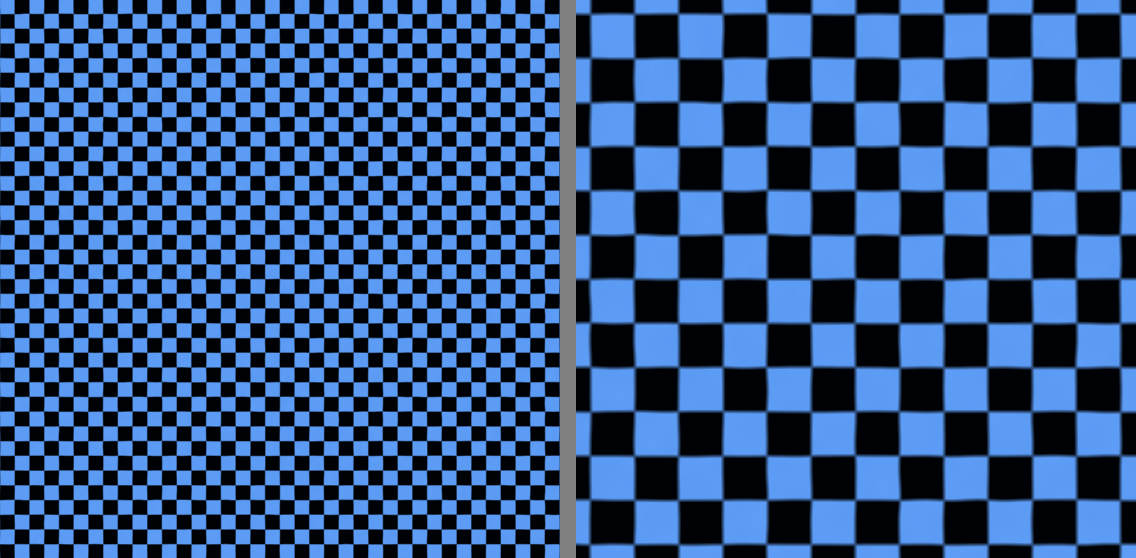
Left: the whole. Right: its middle third, enlarged.
Give the GLSL for this pattern, as a Shadertoy shader.

```glsl
// Blue and black checkerboard with soft, very slightly uneven edges.

float hash(vec2 p) {
    vec3 q = fract(p.xyx * vec3(0.1031, 0.1030, 0.0973));
    q += dot(q, q.yzx + 33.33);
    return fract((q.x + q.y) * q.z);
}

float valueNoise(vec2 p) {
    vec2 cell = floor(p);
    vec2 f = smoothstep(0.0, 1.0, fract(p));
    float low = mix(hash(cell), hash(cell + vec2(1, 0)), f.x);
    float high = mix(hash(cell + vec2(0, 1)), hash(cell + vec2(1, 1)), f.x);
    return mix(low, high, f.y);
}

// Triangle wave: zero on cell borders, positive in even cells, negative in odd
vec2 signedBorderDistance(vec2 p) {
    return 0.5 - abs(mod(p + 0.5, 2.0) - 1.0);
}

void mainImage(out vec4 fragColor, in vec2 fragCoord) {
    // One unit per square; the bottom row is slightly cropped
    float squaresPerPixel = 38.02 / iResolution.x;
    vec2 p = fragCoord * squaresPerPixel + vec2(0.0, 0.064);

    // Slight waver of the borders
    vec2 waver = vec2(valueNoise(p * 1.7 + 11.0), valueNoise(p * 1.7 + 73.0)) - 0.5;
    vec2 borders = signedBorderDistance(p + 0.03 * waver);

    // Soft parity of each axis; equal signs make a dark square
    float softness = max(0.05, 0.5 * squaresPerPixel);
    vec2 parity = clamp(borders / softness, -1.0, 1.0);
    float dark = 0.5 + 0.5 * parity.x * parity.y;

    // Faint tonal variation in the blue
    vec3 blue = vec3(0.36, 0.61, 0.96) + 0.012 * (valueNoise(p * 2.5 + 31.0) - 0.5);
    vec3 black = vec3(0.0, 0.005, 0.015);

    fragColor = vec4(mix(blue, black, dark), 1.0);
}
```
